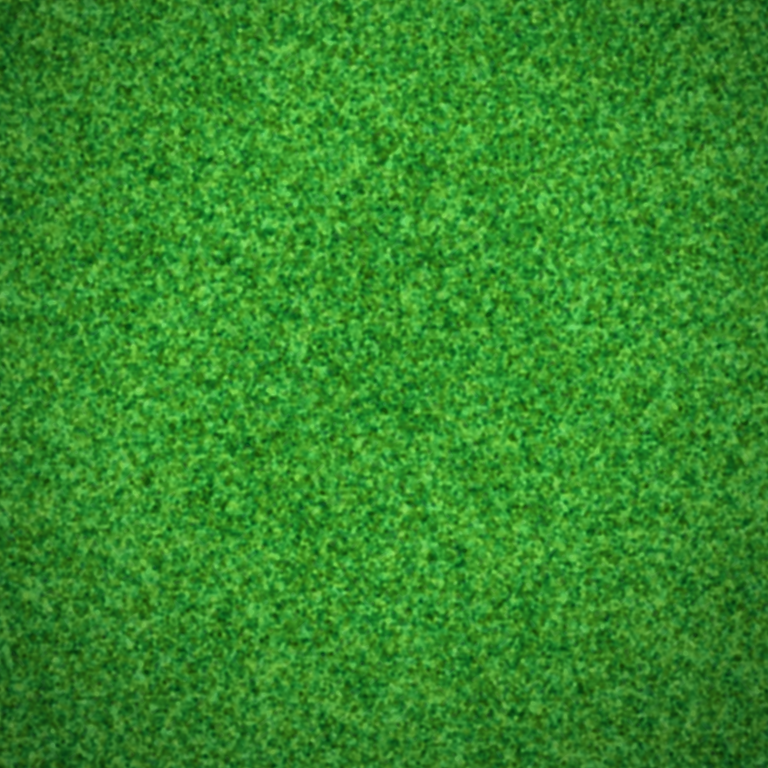
Give the GLSL for this texture, as a WebGL 2 fragment shader.

```glsl
#version 300 es
precision highp float;
// Dense short-cropped green turf with fine mottled grain and darkened edges.

uniform vec2 u_resolution;
out vec4 fragColor;

// Integer hash of a lattice cell, 0 to 1
float hash(ivec2 cell) {
    uvec2 q = uvec2(cell) * uvec2(1597u, 3571u);
    uint h = (q.x ^ (q.y << 7)) * 747797u + q.y;
    h = (h ^ (h >> 15)) * 277803u;
    h = (h ^ (h >> 13)) * 951277u;
    h ^= h >> 16;
    return float(h & 65535u) / 65535.0;
}

// Smooth value noise
float noise(vec2 p) {
    ivec2 cell = ivec2(floor(p));
    vec2 f = fract(p);
    f = f * f * (3.0 - 2.0 * f);
    float low = mix(hash(cell), hash(cell + ivec2(1, 0)), f.x);
    float high = mix(hash(cell + ivec2(0, 1)), hash(cell + ivec2(1, 1)), f.x);
    return mix(low, high, f.y);
}

mat2 rotation(float angle) {
    float c = cos(angle), s = sin(angle);
    return mat2(c, s, -s, c);
}

// Short blade tips leaning in several directions, centred on zero
float bladeGrain(vec2 p) {
    float sum = 0.0;
    for (int i = 0; i < 3; i++) {
        float layer = float(i);
        vec2 q = rotation(0.5 + layer * 1.05) * p;
        sum += noise(q * vec2(215.0, 145.0) + layer * 371.0) - 0.5;
    }
    return sum / 1.73;
}

// Soft patches of denser and thinner growth, centred on zero
float patches(vec2 p) {
    float broad = noise(rotation(0.4) * p * 9.0 + 40.0) - 0.5;
    float small = noise(rotation(1.1) * p * 32.0 + 90.0) - 0.5;
    float clumps = noise(rotation(0.8) * p * 85.0 + 150.0) - 0.5;
    return broad * 0.07 + small * 0.12 + clumps * 0.22;
}

vec3 turfColor(float shade) {
    vec3 shadow = vec3(0.05, 0.31, 0.045);
    vec3 blade = vec3(0.18, 0.55, 0.14);
    vec3 tip = vec3(0.40, 0.79, 0.31);
    vec3 color = mix(shadow, blade, clamp(shade * 2.0, 0.0, 1.0));
    return mix(color, tip, clamp(shade * 2.0 - 1.0, 0.0, 1.0));
}

void main() {
    vec2 uv = gl_FragCoord.xy / u_resolution;
    vec2 p = gl_FragCoord.xy / min(u_resolution.x, u_resolution.y);

    float shade = 0.55 + bladeGrain(p) * 0.82 + patches(p);
    vec3 color = turfColor(shade);

    // Drift between yellowish and bluish green
    float warmth = noise(rotation(0.3) * p * 120.0 + 700.0) - 0.5;
    color += warmth * vec3(0.13, 0.02, -0.06);

    // Pale dry flecks
    float fleck = smoothstep(0.62, 0.9, noise(rotation(0.9) * p * 150.0 + 950.0));
    color += fleck * vec3(0.05, 0.03, 0.06);

    // Edge darkening, strongest in the lower corners
    vec2 offset = (uv - vec2(0.5, 0.57)) * vec2(1.05, 1.0);
    float falloff = smoothstep(0.25, 0.85, length(offset));
    color *= 1.04 - 0.40 * falloff;

    fragColor = vec4(clamp(color, 0.0, 1.0), 1.0);
}
```
